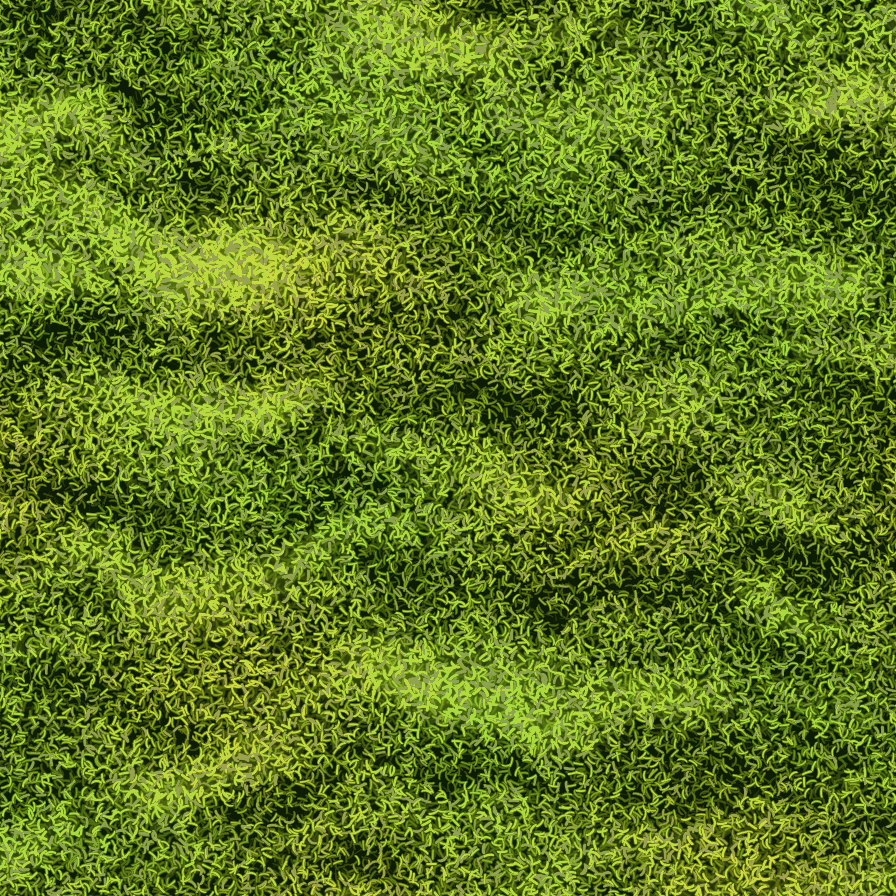
Write a Shadertoy shader that draws this texture.

```glsl
// Draws a bed of green moss: tiny curled blades over soft, top-lit mounds.

// Blades, measured in grid cells
const float BLADE_FREQ = 118.0;
const int BLADE_LAYERS = 3;
const float BLADE_HALF_LENGTH = 0.55;
const float BLADE_RADIUS = 0.36;
const float BLADE_BEND = 0.6;

// Mounds and their lighting
const vec2 MOUND_FREQ = vec2(5.0, 9.0);
const vec2 LIGHT_STEP = vec2(0.004, 0.025);
const float MOUND_MEAN = 0.78;
const float SLOPE_LIGHT = 0.36;
const float HEIGHT_LIGHT = 0.24;

// Tone balance
const float BLADE_MEAN = 0.41;
const float BLADE_CONTRAST = 1.12;
const float PALE_SHARE = 0.27;

// Colours from deep gaps to lit tips
const vec3 GAP = vec3(0.05, 0.11, 0.02);
const vec3 SHADE = vec3(0.20, 0.27, 0.05);
const vec3 LEAF = vec3(0.33, 0.43, 0.06);
const vec3 LIT = vec3(0.53, 0.64, 0.13);
const vec3 TIP = vec3(0.74, 0.85, 0.25);
const vec3 PALE = vec3(0.54, 0.62, 0.32);

vec3 hash3(vec2 p) {
    vec3 q = fract(p.xyx * vec3(0.1031, 0.1030, 0.0973));
    q += dot(q, q.yxz + 33.33);
    return fract((q.xxy + q.yzz) * q.zyx);
}

mat2 rotation(float angle) {
    float c = cos(angle), s = sin(angle);
    return mat2(c, s, -s, c);
}

// Cellular noise: overlapping domes of random height
float domes(vec2 p) {
    vec2 cell = floor(p);
    float sum = 0.0;
    for (int y = -1; y <= 1; y++)
    for (int x = -1; x <= 1; x++) {
        vec2 id = cell + vec2(x, y);
        vec3 rnd = hash3(id + 71.0);
        vec2 d = p - id - rnd.xy;
        float dome = max(0.0, 1.0 - dot(d, d));
        sum += rnd.z * dome * dome;
    }
    return sum;
}

float moundHeight(vec2 uv) {
    uv += 0.018 * sin(uv.yx * vec2(23.0, 17.0) + vec2(1.0, 4.0));
    uv += 0.008 * sin(uv.yx * vec2(51.0, 43.0) + vec2(2.0, 0.5));
    vec2 p = uv * MOUND_FREQ;
    return domes(p) + 0.5 * domes(rotation(0.2) * p * 2.15 + 37.0);
}

// Returns the brightness and the random tint of the topmost blade
vec2 blades(vec2 uv) {
    vec2 top = vec2(0.0);
    for (int layer = 0; layer < BLADE_LAYERS; layer++) {
        float n = float(layer);
        vec2 p = rotation(0.4 + n * 1.1) * uv * BLADE_FREQ + 190.0 * (n + 1.0);
        vec2 cell = floor(p);
        for (int y = -1; y <= 1; y++)
        for (int x = -1; x <= 1; x++) {
            vec2 id = cell + vec2(x, y);
            vec3 place = hash3(id);
            vec3 look = hash3(id + 413.0);
            vec2 q = rotation(6.2832 * place.z) * (p - id - place.xy);
            q.y += BLADE_BEND * (2.0 * look.z - 1.0) * q.x * q.x;
            q.x -= clamp(q.x, -BLADE_HALF_LENGTH, BLADE_HALF_LENGTH);
            float value = look.x * (1.0 - smoothstep(0.0, BLADE_RADIUS, length(q)));
            if (value > top.x) top = vec2(value, look.y);
        }
    }
    return top;
}

vec3 mossColour(float tone) {
    vec3 c = mix(GAP, SHADE, smoothstep(0.07, 0.245, tone));
    c = mix(c, LEAF, smoothstep(0.245, 0.485, tone));
    c = mix(c, LIT, smoothstep(0.485, 0.73, tone));
    return mix(c, TIP, smoothstep(0.73, 0.92, tone));
}

void mainImage(out vec4 fragColor, in vec2 fragCoord) {
    vec2 uv = fragCoord / iResolution.y;

    // Light from above brightens upper slopes and darkens the undersides
    float height = moundHeight(uv);
    float slope = height - moundHeight(uv + LIGHT_STEP);
    float light = SLOPE_LIGHT * slope + HEIGHT_LIGHT * (height - MOUND_MEAN);

    vec2 blade = blades(uv);
    float tone = 0.5 + BLADE_CONTRAST * (blade.x - BLADE_MEAN) + light;
    vec3 colour = mossColour(tone);

    // Some lit blades are dry and pale
    float pale = step(1.0 - PALE_SHARE, blade.y) * smoothstep(0.5, 0.66, tone);
    colour = mix(colour, PALE, 0.9 * pale);

    // Broad patches drift between yellow and green
    float warmth = domes(uv * vec2(3.5, 4.5) + 9.0) - 0.5;
    colour.r *= 1.0 + 0.16 * warmth + 0.12 * (blade.y - 0.5);

    fragColor = vec4(clamp(colour, 0.0, 1.0), 1.0);
}
```
